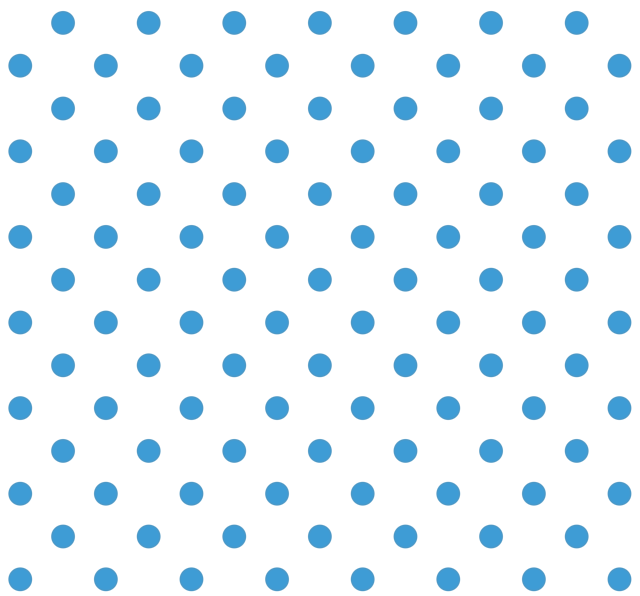
Reproduce this pattern procedurally as a WebGL 2 fragment shader.

```glsl
#version 300 es
precision highp float;
// Staggered blue polka dots on white: 14 rows alternating eight and seven dots.
// Two square lattices, offset by half a pitch, give the distance to the
// nearest dot centre; each dot has a faintly duller rim.

#define PITCH 0.14363
#define FIRST_DOT vec2(0.0340, 0.0280)
#define RADIUS 0.0199
#define RIM_WIDTH 0.0040
#define RIM_STRENGTH 0.6
#define PAPER vec3(1.0)
#define DOT_BLUE vec3(0.245, 0.610, 0.835)
#define RIM_BLUE vec3(0.340, 0.580, 0.720)

uniform vec2 u_resolution;
out vec4 fragColor;

// Distance to the nearest point of a unit square lattice
float latticeDistance(vec2 p) {
    return length(fract(p + 0.5) - 0.5);
}

void main() {
    // Lengths are fractions of the canvas height
    vec2 uv = gl_FragCoord.xy / u_resolution.y;
    float pixel = 1.0 / u_resolution.y;

    // Signed distance to the nearest dot edge
    vec2 cell = (uv - FIRST_DOT) / PITCH;
    float centreDistance = min(latticeDistance(cell), latticeDistance(cell + 0.5));
    float edge = centreDistance * PITCH - RADIUS;

    // Dot with a soft rim, antialiased over the paper
    float rim = RIM_STRENGTH * smoothstep(-RIM_WIDTH, 0.0, edge);
    vec3 dotColor = mix(DOT_BLUE, RIM_BLUE, rim);
    float coverage = 1.0 - smoothstep(-0.75 * pixel, 0.75 * pixel, edge);

    fragColor = vec4(mix(PAPER, dotColor, coverage), 1.0);
}
```
